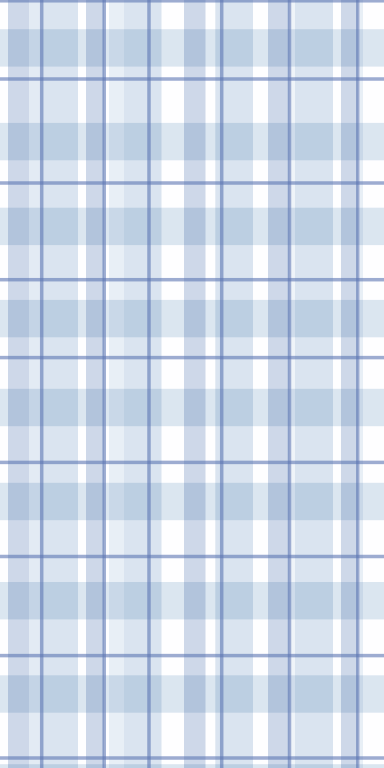
Reproduce this pattern procedurally as a WebGL 2 fragment shader.

```glsl
#version 300 es
precision highp float;
// Soft blue plaid: translucent vertical stripes and eight uneven horizontal bands
// multiply over white, then thin indigo lines are blended on top.
// Stripes lie on a thread grid, 384 across and 768 down, scaled to the canvas.

uniform vec2 u_resolution;
out vec4 fragColor;

const vec2 THREADS = vec2(384.0, 768.0);
const vec3 CLOTH = vec3(0.995, 0.995, 1.0);
const vec3 SKY_TINT = vec3(0.858, 0.900, 0.940);
const vec3 BAND_TINT = vec3(0.864, 0.905, 0.943);
const vec3 PERIWINKLE_TINT = vec3(0.810, 0.853, 0.915);
const vec3 LINE_INK = vec3(0.36, 0.46, 0.70);
const float LINE_OPACITY = 0.60;
const float LINE_WIDTH = 3.5;
const float BAND_WIDTH = 37.4;

// Vertical sky stripes: start, end, strength
const vec3 SKY[8] = vec3[8](
    vec3(29.0, 41.5, 0.75), vec3(41.5, 78.0, 1.0),
    vec3(109.0, 124.0, 0.6), vec3(124.0, 161.5, 1.0),
    vec3(215.3, 253.0, 1.0), vec3(291.0, 295.0, 0.4),
    vec3(295.0, 333.0, 1.0), vec3(360.0, 363.0, 0.6));

// Vertical periwinkle stripes: start, end
const vec2 PERIWINKLE[5] = vec2[5](
    vec2(8.0, 29.0), vec2(86.0, 104.0), vec2(184.0, 205.5),
    vec2(268.0, 289.5), vec2(341.0, 358.0));

// Centres of the thin lines and of the wide horizontal bands
const float UPRIGHTS[6] = float[6](41.7, 104.2, 149.0, 221.7, 289.5, 357.8);
const float CROSSLINES[9] = float[9](
    0.8, 79.0, 183.0, 279.7, 357.6, 462.4, 556.5, 655.6, 758.0);
const float BANDS[9] = float[9](
    47.9, 141.6, 226.4, 318.6, 407.5, 501.5, 600.7, 694.0, 782.9);

// Antialiased coverage of the interval from a to b
float stripe(float x, float a, float b, float pixel) {
    float lo = max(a, x - 0.5 * pixel);
    float hi = min(b, x + 0.5 * pixel);
    return clamp((hi - lo) / pixel, 0.0, 1.0);
}

// Stripe given by its centre and width
float centred(float x, float centre, float width, float pixel) {
    return stripe(x, centre - 0.5 * width, centre + 0.5 * width, pixel);
}

// Multiply a translucent tint into the cloth
vec3 dye(vec3 base, vec3 tint, float amount) {
    return base * mix(vec3(1.0), tint, amount);
}

// Blend a line over the cloth
vec3 inkLine(vec3 base, float coverage) {
    return mix(base, LINE_INK, LINE_OPACITY * coverage);
}

void main() {
    vec2 uv = gl_FragCoord.xy / u_resolution;
    vec2 p = vec2(uv.x, 1.0 - uv.y) * THREADS;
    vec2 pixel = THREADS / u_resolution;

    // Coverage of the wide stripes
    float sky = 0.0, periwinkle = 0.0, band = 0.0;
    for (int i = 0; i < SKY.length(); i++)
        sky += SKY[i].z * stripe(p.x, SKY[i].x, SKY[i].y, pixel.x);
    for (int i = 0; i < PERIWINKLE.length(); i++)
        periwinkle += stripe(p.x, PERIWINKLE[i].x, PERIWINKLE[i].y, pixel.x);
    for (int i = 0; i < BANDS.length(); i++)
        band += centred(p.y, BANDS[i], BAND_WIDTH, pixel.y);

    // Coverage of the thin lines
    float upright = 0.0, crossline = 0.0;
    for (int i = 0; i < UPRIGHTS.length(); i++)
        upright += centred(p.x, UPRIGHTS[i], LINE_WIDTH, pixel.x);
    for (int i = 0; i < CROSSLINES.length(); i++)
        crossline += centred(p.y, CROSSLINES[i], LINE_WIDTH, pixel.y);

    // Layers from the cloth upwards
    vec3 color = dye(CLOTH, SKY_TINT, sky);
    color = dye(color, PERIWINKLE_TINT, periwinkle);
    color = dye(color, BAND_TINT, band);
    color = inkLine(color, crossline);
    color = inkLine(color, upright);
    fragColor = vec4(color, 1.0);
}
```
